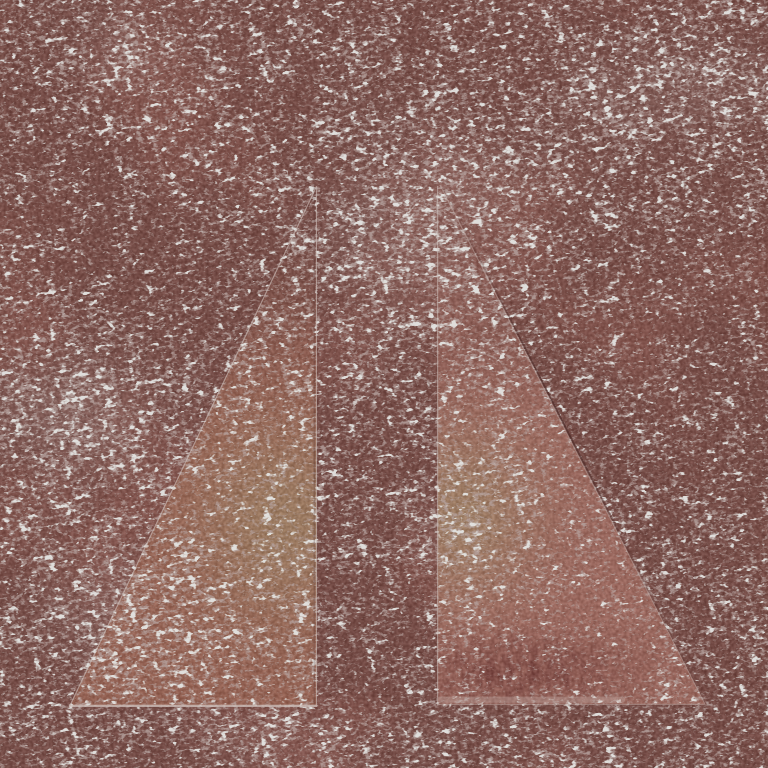
Give the GLSL for this background, as a WebGL 1 fragment shader.

```glsl
precision highp float;
uniform vec2 u_resolution;

const vec3 UMBER = vec3(0.455, 0.295, 0.273);
const vec3 RUST = vec3(0.505, 0.325, 0.298);
const vec3 ASH = vec3(0.71, 0.635, 0.62);
const vec3 CHALK = vec3(0.89, 0.89, 0.88);
const vec3 COPPER = vec3(0.59, 0.39, 0.33);
const vec3 ROSE = vec3(0.62, 0.42, 0.38);
const vec3 OCHRE = vec3(0.63, 0.52, 0.40);
const vec3 WINE = vec3(0.45, 0.25, 0.235);
const vec3 HIGHLIGHT = vec3(0.82, 0.77, 0.75);

vec2 hashGradient(vec2 cell) {
  vec3 q = fract(cell.xyx * vec3(0.1031, 0.1030, 0.0973));
  q += dot(q, q.yzx + 33.33);
  float angle = 6.28318 * fract((q.x + q.y) * q.z);
  return vec2(cos(angle), sin(angle));
}

float gradientNoise(vec2 p) {
  vec2 i = floor(p), f = fract(p), e = vec2(1.0, 0.0);
  vec2 w = f * f * f * (f * (f * 6.0 - 15.0) + 10.0);
  float a = dot(hashGradient(i), f);
  float b = dot(hashGradient(i + e.xy), f - e.xy);
  float c = dot(hashGradient(i + e.yx), f - e.yx);
  float d = dot(hashGradient(i + e.xx), f - e.xx);
  return mix(mix(a, b, w.x), mix(c, d, w.x), w.y);
}

float fbm(vec2 p) {
  float sum = 0.0, amplitude = 0.6;
  for (int i = 0; i < 4; i++) {
    sum += amplitude * gradientNoise(p);
    p = mat2(1.6, 1.2, -1.2, 1.6) * p + 7.3;
    amplitude *= 0.5;
  }
  return sum;
}

float glow(vec2 p, vec2 center, vec2 radius) {
  vec2 d = (p - center) / radius;
  return exp(-dot(d, d));
}

float stroke(vec2 p, vec2 a, vec2 b, float halfWidth, float pixel) {
  vec2 ab = b - a;
  float d = length(p - a - ab * clamp(dot(p - a, ab) / dot(ab, ab), 0.0, 1.0));
  return 1.0 - smoothstep(halfWidth - 0.5 * pixel, halfWidth + 0.5 * pixel, d);
}

// Right triangle between an upright side, a base and a slanted side
float panelMask(vec2 p, float uprightX, vec2 apex, vec2 foot, float pixel) {
  vec2 d = normalize(foot - apex);
  float slant = (d.y * (p.x - apex.x) - d.x * (p.y - apex.y)) * sign(d.x);
  float upright = (p.x - uprightX) * sign(d.x);
  return smoothstep(-pixel, pixel, min(min(upright, p.y - foot.y), slant));
}

// Ragged slanted flecks, denser where the bias is larger
float flecks(vec2 p, vec2 scale, float bias, vec2 ramp) {
  vec2 q = vec2(p.x + 0.25 * p.y, p.y - 0.15 * p.x) * scale;
  float n = gradientNoise(q) + 0.6 * gradientNoise(q * 1.9 + 17.0);
  n += 0.35 * gradientNoise(q * 3.3 + 41.0);
  return smoothstep(ramp.x, ramp.y, n + bias);
}

void main() {
  vec2 p = gl_FragCoord.xy / u_resolution;
  float pixel = 1.0 / min(u_resolution.x, u_resolution.y);

  // Dusty clouds
  float haze = 0.20 * fbm(p * 7.0 + 3.0);
  haze += 0.26 * glow(p, vec2(0.16, 0.94), vec2(0.07, 0.06));
  haze += 0.26 * glow(p, vec2(0.90, 0.88), vec2(0.16, 0.08));
  haze += 0.34 * glow(p, vec2(0.09, 0.46), vec2(0.14, 0.09));
  haze += 0.28 * glow(p, vec2(0.55, 0.71), vec2(0.18, 0.15));
  haze += 0.24 * glow(p, vec2(0.16, 0.18), vec2(0.15, 0.11));
  haze += 0.20 * glow(p, vec2(0.60, 0.31), vec2(0.09, 0.09));
  haze += 0.17 * glow(p, vec2(0.48, 0.04), vec2(0.20, 0.04));
  haze -= 0.20 * glow(p, vec2(0.14, 0.69), vec2(0.17, 0.06));
  haze -= 0.18 * glow(p, vec2(0.86, 0.57), vec2(0.18, 0.10));
  haze -= 0.14 * glow(p, vec2(0.49, 0.14), vec2(0.06, 0.12));
  vec3 color = mix(UMBER, RUST, smoothstep(-0.1, 0.35, fbm(p * 4.0 + 21.0)));
  color = mix(color, ASH, 0.24 * smoothstep(0.0, 0.5, haze));

  // Tinted glass panels
  vec2 leftApex = vec2(0.412, 0.757), leftFoot = vec2(0.091, 0.081);
  vec2 rightApex = vec2(0.574, 0.757), rightFoot = vec2(0.918, 0.083);
  vec2 leftCorner = vec2(0.412, 0.081), rightCorner = vec2(0.570, 0.083);
  float left = panelMask(p, leftCorner.x, leftApex, leftFoot, pixel);
  float right = panelMask(p, rightCorner.x, rightApex, rightFoot, pixel);
  float fade = 0.88 * (1.0 - smoothstep(0.42, 0.72, p.y));
  vec3 leftTint = mix(COPPER, OCHRE, 0.85 * glow(p, vec2(0.37, 0.32), vec2(0.11, 0.12)));
  vec3 rightTint = mix(ROSE, OCHRE, 0.85 * glow(p, vec2(0.60, 0.33), vec2(0.09, 0.10)));
  float stain = glow(p, vec2(0.68, 0.125), vec2(0.13, 0.045));
  rightTint = mix(rightTint, WINE, stain * (0.6 + 1.2 * fbm(p * vec2(90.0, 45.0))));
  color = mix(mix(color, leftTint, left * fade), rightTint, right * fade);

  // Grain and clustered chalk flecks
  float clear = right * (0.10 * glow(p, vec2(0.76, 0.24), vec2(0.10, 0.16)) + 0.16 * stain);
  float cluster = 0.30 * gradientNoise(p * 27.0 + 5.0) + 0.45 * haze - clear;
  color += 0.10 * gradientNoise(p * 250.0) + 0.05 * gradientNoise(p * 130.0 + 9.0);
  float dust = flecks(p, vec2(115.0, 185.0), cluster, vec2(-0.12, 0.72));
  float chalk = flecks(p + 0.37, vec2(78.0, 125.0), cluster, vec2(0.20, 0.66));
  color = mix(color, ASH, 0.82 * dust);
  color = mix(color, CHALK, 0.96 * chalk);

  // Bright and shadowed rims
  float rim = 0.55 * stroke(p, leftApex, leftFoot, 0.0008, pixel);
  rim = max(rim, 0.6 * stroke(p, leftApex, leftCorner, 0.0007, pixel));
  rim = max(rim, 0.6 * stroke(p, vec2(rightCorner.x, 0.757), rightCorner, 0.0007, pixel));
  rim = max(rim, 0.75 * stroke(p, leftFoot, leftCorner, 0.0015, pixel));
  rim = max(rim, 0.4 * stroke(p, rightFoot, rightCorner, 0.0008, pixel));
  rim = max(rim, 0.3 * stroke(p, vec2(0.572, 0.089), vec2(0.81, 0.089), 0.004, pixel));
  rim = max(rim, 0.35 * stroke(p, rightApex, rightFoot, 0.0007, pixel));
  float shadow = stroke(p - vec2(0.002, 0.001), rightApex, rightFoot, 0.001, pixel);
  shadow *= glow(p, vec2(0.72, 0.47), vec2(0.3, 0.2));
  shadow = max(shadow, 0.6 * stroke(p + vec2(0.003, 0.0), leftApex, leftCorner, 0.0006, pixel));
  color = mix(mix(color, WINE * 0.65, 0.65 * shadow), HIGHLIGHT, rim);
  gl_FragColor = vec4(clamp(color, 0.0, 1.0), 1.0);
}
```
